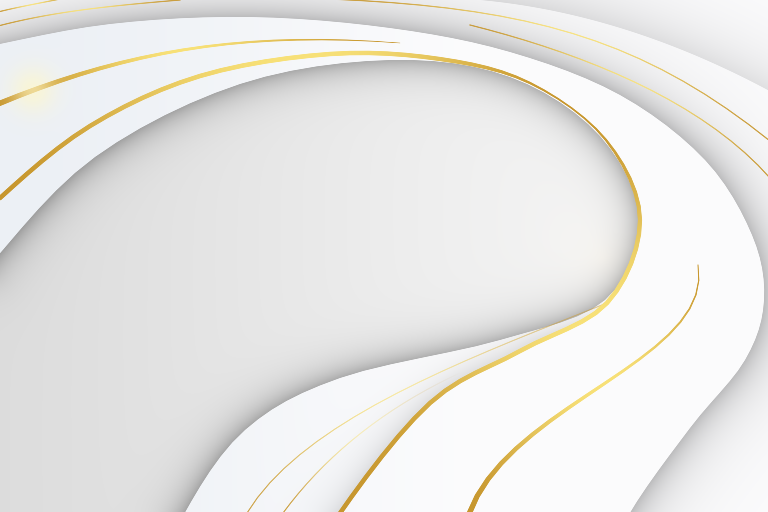
This background is drawn by a Shadertoy shader. Its source:

```glsl
#define CANVAS vec2(768.0, 512.0)
#define KNOTS 14
#define SPLINE_STEPS 6
#define CURVE_STEPS 18
#define SHADOW_SIZE 15.0
#define SHADOW_DEPTH 0.25
#define GOLD_DARK vec3(0.78, 0.59, 0.18)
#define GOLD_LIGHT vec3(0.97, 0.88, 0.47)
#define SILK_COOL vec3(0.925, 0.940, 0.960)
#define SILK_WHITE vec3(0.985, 0.985, 0.990)

// Distance from p to segment ab; h is the position along it
float segmentDistance(vec2 p, vec2 a, vec2 b, out float h) {
    vec2 ab = b - a;
    h = clamp(dot(p - a, ab) / dot(ab, ab), 0.0, 1.0);
    return length(p - a - ab * h);
}

vec2 catmullRom(vec2 a, vec2 b, vec2 c, vec2 d, float t) {
    return b + 0.5 * t * (c - a + t * (2.0*a - 5.0*b + 4.0*c - d
        + t * (3.0 * (b - c) + d - a)));
}

// Signed distance (negative left of the edge) and progress along a spline
vec2 splineField(vec2 p, vec2 k[KNOTS]) {
    float nearest = 1e5, progress = 0.0, side = 1.0, h;
    vec2 a = k[1];
    for (int i = 1; i < KNOTS - 2; i++) {
        for (int j = 1; j <= SPLINE_STEPS; j++) {
            float t = float(j) / float(SPLINE_STEPS);
            vec2 b = catmullRom(k[i-1], k[i], k[i+1], k[i+2], t);
            float d = segmentDistance(p, a, b, h);
            if (d < nearest) {
                nearest = d;
                progress = float(i - 1) + t + (h - 1.0) / float(SPLINE_STEPS);
            }
            // Count crossings of a ray to the right
            if ((a.y > p.y) != (b.y > p.y)
                && p.x < a.x + (p.y - a.y) * (b.x - a.x) / (b.y - a.y)) side = -side;
            a = b;
        }
    }
    return vec2(nearest * side, progress / float(KNOTS - 3));
}

// Distance and progress along a cubic passing through four points
vec2 curveField(vec2 p, vec2 a, vec2 b, vec2 c, vec2 d) {
    vec2 best = vec2(1e5, 0.0), last = a;
    for (int i = 1; i <= CURVE_STEPS; i++) {
        float t = float(i) / float(CURVE_STEPS), h;
        float u = 3.0*t - 1.0, v = 3.0*t - 2.0, w = t - 1.0;
        vec2 next = 0.5 * (-u*v*w*a + 9.0*t*v*w*b - 9.0*t*u*w*c + t*u*v*d);
        float dist = segmentDistance(p, last, next, h);
        if (dist < best.x) best = vec2(dist, t + (h - 1.0) / float(CURVE_STEPS));
        last = next;
    }
    return best;
}

float fill(float d, float px) { return smoothstep(0.5 * px, -0.5 * px, d); }

float shadow(float d) { return SHADOW_DEPTH * exp(-max(d, 0.0) / SHADOW_SIZE); }

// Metallic stroke with a repeating sheen
vec3 gild(vec3 base, vec2 field, float width, float sheens, float alpha, float px) {
    float sheen = 0.5 - 0.5 * cos(6.2832 * sheens * field.y);
    float cover = fill(abs(field.x) - 0.5 * width, px);
    return mix(base, mix(GOLD_DARK, GOLD_LIGHT, sheen), cover * alpha);
}

void mainImage(out vec4 fragColor, in vec2 fragCoord) {
    vec2 uv = fragCoord / iResolution.xy;
    vec2 p = vec2(uv.x, 1.0 - uv.y) * CANVAS;
    float px = CANVAS.y / iResolution.y;

    vec2 outer = splineField(p, vec2[KNOTS](vec2(-150,75), vec2(-20,48), vec2(110,24),
        vec2(250,17), vec2(390,28), vec2(510,52), vec2(620,95), vec2(705,160), vec2(752,235),
        vec2(764,300), vec2(745,360), vec2(690,428), vec2(628,516), vec2(590,600)));
    vec2 hollow = splineField(p, vec2[KNOTS](vec2(-90,370), vec2(-10,265), vec2(95,157),
        vec2(240,84), vec2(390,60), vec2(510,77), vec2(600,136), vec2(639,220), vec2(605,300),
        vec2(500,340), vec2(340,378), vec2(245,430), vec2(183,516), vec2(150,600)));
    vec2 trim = splineField(p, vec2[KNOTS](vec2(-60,262), vec2(0,198), vec2(90,126),
        vec2(200,76), vec2(330,54), vec2(440,59), vec2(530,83), vec2(606,140), vec2(640,220),
        vec2(607,303), vec2(520,351), vec2(430,403), vec2(338,516), vec2(280,620)));

    // Back sheet and upper band
    float run = max(p.x - 480.0, 0.0) / CANVAS.y;
    float slope = 0.092 + 0.786 * run;
    float band = (CANVAS.y * run * (0.092 + 0.393 * run) - p.y) / sqrt(1.0 + slope * slope);
    vec3 color = mix(SILK_WHITE - 0.4 * shadow(0.5 * band), SILK_WHITE, fill(band, px));
    color -= 0.6 * shadow(outer.x) + 0.4 * shadow(outer.x * 0.4);

    // Fine threads on the band
    color = gild(color, curveField(p, vec2(330,-1), vec2(500,16), vec2(640,59), vec2(770,141)), 1.3, 1.0, 0.9, px);
    color = gild(color, curveField(p, vec2(470,25), vec2(580,59), vec2(685,109), vec2(770,178)), 1.3, 1.0, 0.9, px);
    color = gild(color, curveField(p, vec2(-2,12), vec2(20,7), vec2(45,2), vec2(70,-3)), 1.3, 1.0, 0.9, px);
    color = gild(color, curveField(p, vec2(-2,26), vec2(55,14), vec2(115,6), vec2(180,0)), 1.3, 1.0, 0.9, px);

    // Ribbon, with a fold shaded behind the lower trim
    vec3 silk = mix(SILK_COOL, SILK_WHITE, smoothstep(0.0, 520.0, p.x));
    silk -= 0.5 * shadow(-trim.x) * step(trim.x, 0.0) * smoothstep(280.0, 340.0, p.y);
    color = mix(color, silk, fill(outer.x, px));

    // Sunken grey field
    vec3 grey = vec3(mix(0.855, 0.955, smoothstep(-150.0, 680.0, p.x)));
    grey += vec3(0.035, 0.025, 0.005) * exp(-length(p - vec2(603, 258)) / 30.0);
    color = mix(color, grey - shadow(-hollow.x), fill(hollow.x, px));

    // Gold lines over the ribbon
    vec2 line = curveField(p, vec2(247,513), vec2(335,429), vec2(465,361), vec2(607,303));
    color = gild(color, line, 1.2, 1.0, 0.85 - 0.4 * line.y, px);
    line = curveField(p, vec2(283,513), vec2(333,457), vec2(393,410), vec2(462,372));
    color = gild(color, line, 1.2, 1.0, 0.9 * (1.0 - line.y), px);
    line = curveField(p, vec2(-2,104), vec2(120,63), vec2(250,42), vec2(400,43));
    color = gild(color, line, mix(5.5, 0.6, line.y), 1.0, 1.0, px);
    line = curveField(p, vec2(698,265), vec2(655,347), vec2(550,421), vec2(469,514));
    color = gild(color, line, mix(1.0, 5.5, line.y), 1.0, 1.0, px);
    float thin = exp(-pow((trim.y - 0.5) / 0.09, 2.0));
    color = gild(color, trim, 4.6 - 2.8 * thin, 2.0, 1.0, px);

    // Warm glint on the upper line
    float glint = length(p - vec2(33, 90));
    color = mix(color, vec3(1.0, 0.97, 0.78), 0.65 * exp(-glint * glint / 500.0));
    fragColor = vec4(clamp(color, 0.0, 1.0), 1.0);
}
```
